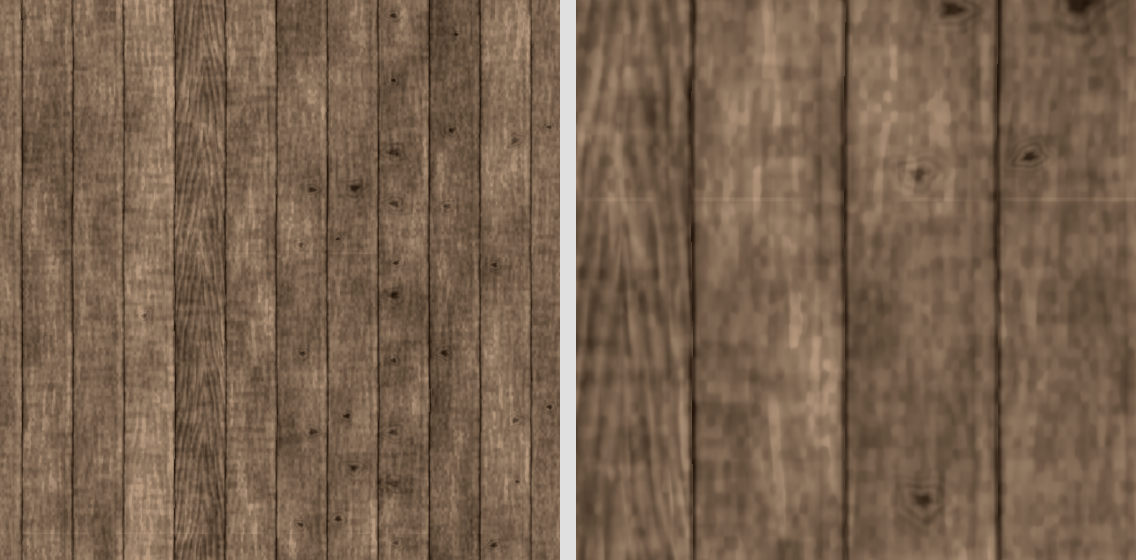
Left, the full canvas; right, a detail of the centre.
Give the GLSL for this texture, as a Shadertoy shader.

```glsl
// Weathered brown boards: eleven upright planks with dark seams and pale bevels.
// Smoothed cellular noise gives stains, grain and saw marks; layered sines bend
// the grain; knots are scattered by hash and half-repeat twice up the canvas.

const float PLANKS = 11.0;
const float SEAM_OFFSET = 0.039;
const float TAU = 6.2831853;
const vec3 DARK_WOOD = vec3(0.30, 0.23, 0.17);
const vec3 PALE_WOOD = vec3(0.66, 0.55, 0.45);
const float PLANK_TONE[11] = float[11](-0.12, 0.04, 0.15, -0.08, 0.0, -0.02,
                                       -0.01, -0.06, -0.13, 0.06, 0.10);

vec3 hash3(vec3 p) {
    p = fract(p * vec3(0.1031, 0.1030, 0.0973));
    p += dot(p, p.yxz + 33.33);
    return fract((p.xxy + p.yxx) * p.zyx);
}

// Cellular noise, blended between feature points; about -1 to 1, wraps in y.
float cells(vec2 p, float rows, float seed) {
    vec2 base = floor(p);
    float sum = 0.0, total = 0.0;
    for (int j = -1; j <= 1; j++)
    for (int i = -1; i <= 1; i++) {
        vec2 id = base + vec2(i, j);
        vec3 r = hash3(vec3(id.x + 7.0, mod(id.y, rows), seed));
        vec2 d = id + 0.25 + 0.5 * r.xy - p;
        float w = exp(-5.0 * dot(d, d));
        sum += w * r.z;
        total += w;
    }
    return 2.0 * sum / total - 1.0;
}

// Layered sines that wrap once per canvas height.
float sway(float y, float seed) {
    return sin(TAU * 2.0 * y + seed) + 0.5 * sin(TAU * 5.0 * y + seed * 2.3)
         + 0.25 * sin(TAU * 11.0 * y + seed * 3.7);
}

// Knots of one plank: x = dark core, y = surrounding stain, z = growth rings.
vec3 knots(float across, float y, float plank, float density) {
    const float ROWS = 10.0;
    vec3 result = vec3(0.0);
    float row0 = floor(y * ROWS);
    for (int k = -1; k <= 1; k++) {
        float row = row0 + float(k);
        vec3 r = hash3(vec3(plank + 3.0, mod(row, ROWS * 0.5), 41.0));
        vec3 variation = hash3(vec3(plank + 5.0, mod(row, ROWS), 67.0));
        float present = step(mix(r.z, variation.x, 0.4), density);
        float radius = mix(0.004, 0.012, variation.y * density * 1.3);
        vec2 center = vec2((0.18 + 0.64 * r.x) / PLANKS, (row + 0.25 + 0.5 * r.y) / ROWS);
        vec2 d = (vec2(across, y) - center) / radius;
        d.y = d.y * 1.35 + 0.5 * (variation.z - 0.5) * d.x;
        float angle = atan(d.y, d.x);
        float dist = length(d) * (1.0 + 0.13 * sin(angle * 3.0 + r.x * TAU)
                                      + 0.08 * sin(angle * 5.0 + r.y * TAU));
        float core = 1.0 - smoothstep(0.35, 1.15, dist);
        float halo = exp(-0.16 * dist * dist);
        float rings = sin(dist * 5.5) * halo * smoothstep(0.8, 1.4, dist);
        result += present * vec3(core, halo, rings);
    }
    return result;
}

// Light and shadow where two planks meet, as an offset in tone.
float seamShade(float left, float right, float wear) {
    float crack = 1.0 - smoothstep(0.0006, 0.0034, min(left, right));
    float shadow = exp(-left / 0.006);
    float bevel = exp(-pow((right - 0.0075) / 0.0035, 2.0));
    float groove = exp(-pow((right - 0.0145) / 0.0015, 2.0));
    return -(0.48 + 0.12 * wear) * crack - 0.24 * shadow
         + 0.15 * bevel - 0.09 * groove;
}

void mainImage(out vec4 fragColor, in vec2 fragCoord) {
    vec2 uv = fragCoord / iResolution.xy;
    float y = uv.y;

    // Plank index and position across that plank
    float column = (uv.x - SEAM_OFFSET + 0.0005 * sway(y, 1.0)) * PLANKS;
    float plank = mod(floor(column), PLANKS);
    float u = fract(column);
    float across = u / PLANKS;
    float seed = plank * 13.0;
    vec3 character = hash3(vec3(plank, 9.0, 23.0));

    // Broad stains: one layer repeats twice up the canvas, one does not
    float stain = 0.6 * cells(vec2(u * 1.6, y * 8.0), 4.0, seed + 1.0)
                + 0.6 * cells(vec2(u * 2.2, y * 9.0), 9.0, seed + 2.0);

    // Fine fibres, speckle and horizontal saw marks
    float bent = u + 0.025 * sway(y, seed);
    float fibre = cells(vec2(bent * 15.0, y * 26.0), 26.0, seed + 3.0);
    float speckle = cells(vec2(u * 20.0, y * 150.0), 150.0, seed + 4.0);
    float saw = cells(vec2(u * 2.5, y * 110.0), 110.0, seed + 5.0);

    // Arched growth lines, strongest on the fourth plank
    float arched = exp(-2.0 * pow(plank - 3.0, 2.0));
    float arch = sin(TAU * (y * 14.0 + 8.0 * abs(bent - 0.55) + 0.5 * stain + 0.25 * fibre));

    // Knots gather on the planks right of the middle
    float density = 0.20 + 0.48 * exp(-pow((plank - 6.9) / 1.9, 2.0));
    vec3 knot = knots(across, y, plank, density);

    // Worn pale flecks and a faint scratch crossing both halves
    float flecks = smoothstep(0.30, 0.75, fibre + 0.35 * speckle) * smoothstep(-0.2, 0.5, stain);
    float scratch = 1.0 - smoothstep(0.0005, 0.0018, abs(fract(y * 2.0) - 0.096) * 0.5);

    float tone = 0.52 + PLANK_TONE[int(plank)] + 0.27 * stain;
    tone += 0.15 * fibre + 0.14 * speckle;
    tone += mix(0.07, 0.16, character.x) * saw;
    tone += (0.03 + 0.12 * arched) * arch + 0.13 * flecks;
    tone += 0.12 * scratch * smoothstep(-0.3, 0.3, saw + stain);
    tone += 0.12 * knot.z - 0.20 * knot.y - 0.50 * knot.x;
    tone += seamShade(across, 1.0 / PLANKS - across, stain);

    vec3 color = mix(DARK_WOOD, PALE_WOOD, clamp(tone, -0.45, 1.15));
    fragColor = vec4(color, 1.0);
}
```
